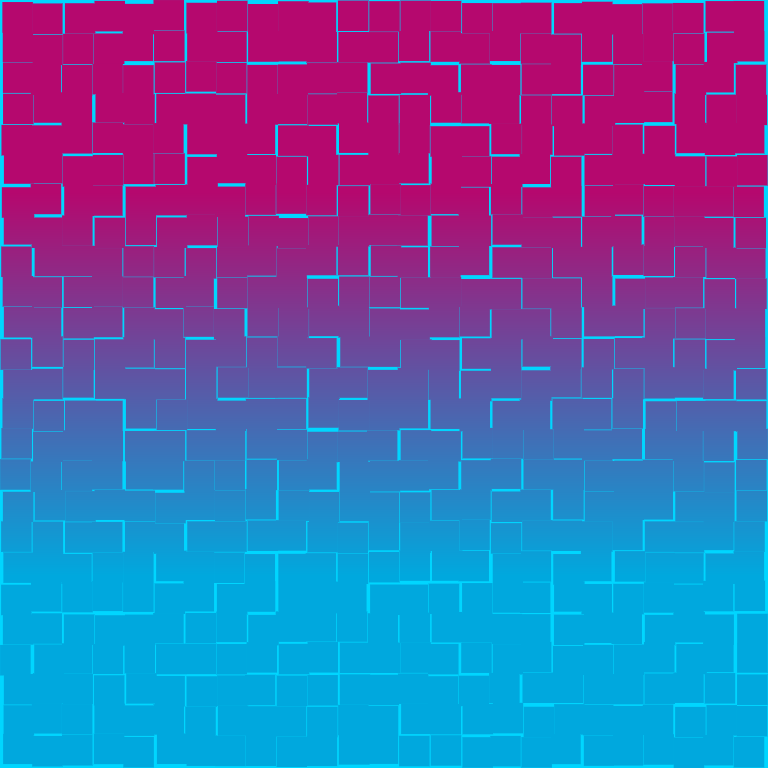
Give the GLSL for this background, as a three.js fragment shader.

```glsl
// Grid of slightly shifted square tiles over a bright cyan ground.
// All tiles share one vertical magenta-to-blue gradient, so overlaps vanish
// and only the gaps between neighbours show, as cyan lines of varied width.

#define TILES 25.0          // tiles per side
#define MARGIN 0.0026       // border around the grid
#define JITTER 0.07         // largest shift, in tiles
#define FADE_LOW 0.25       // height where the blue starts to fade
#define FADE_HIGH 0.75      // height where magenta is reached
#define SEED 17.0
#define BLUE vec3(0.0, 0.66, 0.87)
#define MAGENTA vec3(0.71, 0.03, 0.43)
#define CYAN vec3(0.0, 0.84, 1.0)

varying vec2 vUv;

// Two random values from 0 to 1 per tile, without sine.
vec2 hash22(vec2 p) {
  vec3 q = fract(vec3(p.xyx) * vec3(0.1031, 0.1030, 0.0973));
  q += dot(q, q.yzx + 33.33);
  return fract((q.xx + q.yz) * q.zy);
}

// Signed distance to an axis-aligned square.
float squareDistance(vec2 p, float halfSide) {
  vec2 d = abs(p) - halfSide;
  return max(d.x, d.y);
}

// Distance to the union of the shifted tiles near a grid point.
float tileDistance(vec2 grid) {
  vec2 cell = floor(grid);
  float nearest = 1.0;
  for (int j = -1; j <= 1; j++) {
    for (int i = -1; i <= 1; i++) {
      vec2 id = cell + vec2(float(i), float(j));
      bool inside = all(greaterThanEqual(id, vec2(0.0))) &&
                    all(lessThan(id, vec2(TILES)));
      if (inside) {
        vec2 shift = (hash22(id + SEED) * 2.0 - 1.0) * JITTER;
        nearest = min(nearest, squareDistance(grid - id - 0.5 - shift, 0.5));
      }
    }
  }
  return nearest;
}

void main() {
  // Grid coordinates and the size of one pixel in them.
  float gridScale = TILES / (1.0 - 2.0 * MARGIN);
  vec2 grid = (vUv - MARGIN) * gridScale;
  float pixel = max(fwidth(vUv.x), fwidth(vUv.y)) * gridScale;

  // Tile gradient over the cyan ground.
  float fade = clamp((vUv.y - FADE_LOW) / (FADE_HIGH - FADE_LOW), 0.0, 1.0);
  vec3 tileColor = mix(BLUE, MAGENTA, fade);
  float coverage = clamp(0.5 - tileDistance(grid) / pixel, 0.0, 1.0);

  gl_FragColor = vec4(mix(CYAN, tileColor, coverage), 1.0);
}
```
